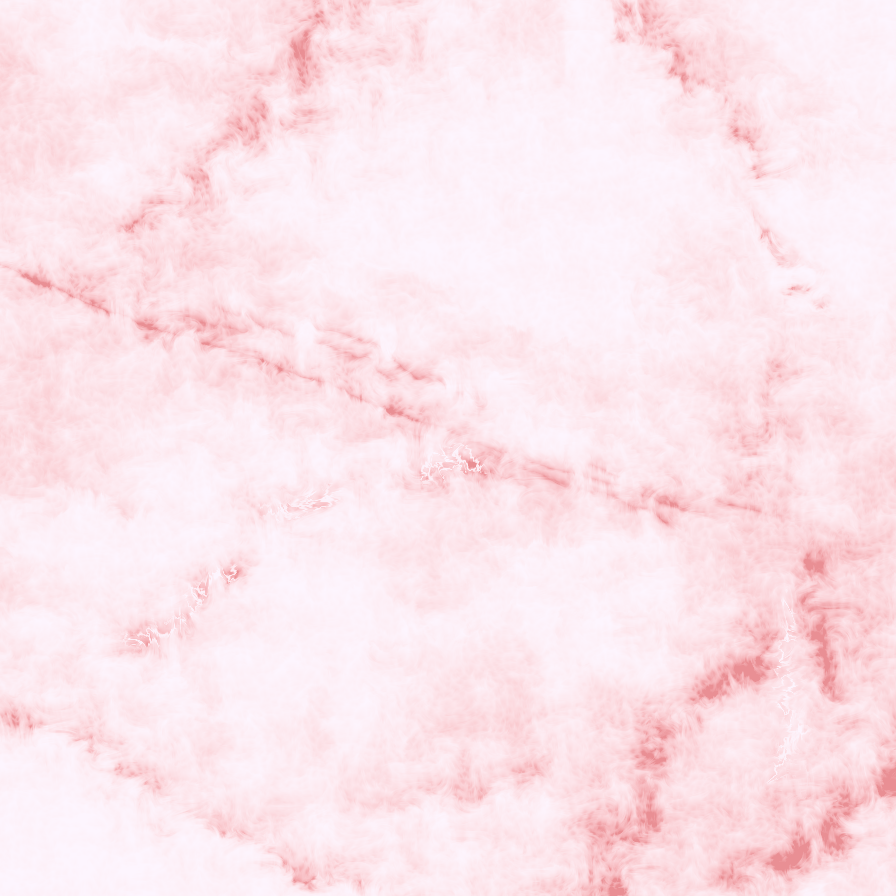
Reproduce this texture procedurally as a Shadertoy shader.

```glsl
// Pale pink marble with soft blushes, red diagonal fissures and white crystal seams.

vec2 hash2(vec2 p) {
    return fract(sin(vec2(dot(p, vec2(127.1, 311.7)), dot(p, vec2(269.5, 183.3)))) * 43758.5);
}

// Layered, rotated and self-bending sines
float waves(vec2 p) {
    float sum = 0.0, amp = 0.5;
    for (int i = 0; i < 5; i++) {
        p = mat2(0.8, 0.6, -0.6, 0.8) * p + 1.7 * float(i) + 1.3;
        p += 0.7 * sin(p.yx * 1.1);
        sum += amp * sin(p.x) * cos(p.y);
        p *= 1.9;
        amp *= 0.6;
    }
    return sum;
}

// Cellular noise: distances to the two nearest seeds
vec2 cells(vec2 p) {
    vec2 id = floor(p), near = vec2(2.0);
    for (int y = -1; y <= 1; y++)
    for (int x = -1; x <= 1; x++) {
        vec2 cell = id + vec2(x, y);
        float d = length(cell + hash2(cell) - p);
        near = d < near.x ? vec2(d, near.x) : vec2(near.x, min(near.y, d));
    }
    return near;
}

// Streak from a to b, crisp on one side and bleeding out on the other
float vein(vec2 p, vec2 a, vec2 b, float width) {
    vec2 ab = b - a, ap = p - a;
    float d = length(ap - ab * clamp(dot(ap, ab) / dot(ab, ab), 0.0, 1.0));
    float side = (ab.x * ap.y - ab.y * ap.x) / length(ab);
    return exp(-d / (width * mix(0.6, 1.15, smoothstep(-width, width, side))));
}

// Soft elliptical blush
float pool(vec2 p, vec2 center, vec2 radius) {
    vec2 d = (p - center) / radius;
    return exp(-dot(d, d));
}

void mainImage(out vec4 fragColor, in vec2 fragCoord) {
    vec2 uv = fragCoord / iResolution.xy;

    // Bent coordinates: loose for clouds and veins, taut for fissures
    float fine = waves(uv * 65.0), mid = waves(uv * 24.0);
    vec2 bend = vec2(waves(uv * 11.0 + 3.0), waves(uv * 11.0 + 9.0));
    vec2 jag = vec2(waves(uv * 40.0 + 5.0), fine);
    vec2 p = uv + 0.035 * bend + 0.016 * jag;
    vec2 taut = uv + 0.008 * bend + 0.003 * jag;
    vec2 flow = vec2(dot(p, vec2(0.94, -0.34)), dot(p, vec2(0.34, 0.94)));
    float mottle = clamp(0.85 + 1.6 * fine + 1.0 * mid, 0.0, 2.4);

    // Clouds drawn out along the grain of the stone
    float cloud = waves(flow * vec2(5.0, 11.0)) + 0.5 * waves(flow * vec2(16.0, 34.0));
    float depth = 0.025 + 0.075 * cloud + 0.025 * mid;
    depth += 0.075 * pool(p, vec2(0.04, 0.53), vec2(0.17, 0.09));
    depth += 0.055 * pool(p, vec2(0.18, 0.87), vec2(0.24, 0.13));
    depth += 0.075 * pool(p, vec2(0.92, 0.2), vec2(0.16, 0.25));
    depth += 0.07 * pool(flow, vec2(0.19, 0.65), vec2(0.42, 0.05));
    depth -= 0.06 * pool(p, vec2(0.1, 0.38), vec2(0.17, 0.07));
    depth -= 0.045 * pool(p, vec2(0.57, 0.84), vec2(0.24, 0.16));
    depth = max(depth, 0.012 + 0.15 * depth);

    // Broad veins
    float band = 1.1 * vein(p, vec2(0.4, 1.02), vec2(0.3, 0.89), 0.04);
    band = max(band, vein(p, vec2(0.3, 0.89), vec2(0.13, 0.75), 0.028));
    band = max(band, vein(p, vec2(0.7, 1.01), vec2(0.85, 0.81), 0.014));
    band = max(band, vein(p, vec2(0.85, 0.75), vec2(0.91, 0.69), 0.007));
    band = max(band, vein(p, vec2(0.88, 0.6), vec2(0.84, 0.5), 0.024));
    band = max(band, vein(p, vec2(0, 0.2), vec2(0.24, 0.09), 0.02));
    band = max(band, vein(p, vec2(0.24, 0.09), vec2(0.44, -0.01), 0.018));
    band = max(band, 0.7 * vein(p, vec2(0.44, 0.09), vec2(0.6, 0.17), 0.024));
    band = max(band, 1.6 * vein(p, vec2(0.66, 0), vec2(0.75, 0.14), 0.03));
    band = max(band, 1.4 * vein(p, vec2(0.73, 0.15), vec2(0.85, 0.26), 0.02));
    band = max(band, 1.6 * vein(p, vec2(0.84, 0), vec2(1, 0.15), 0.03));
    band = max(band, 1.5 * vein(p, vec2(0.9, 0.38), vec2(0.93, 0.23), 0.026));
    depth += 0.115 * band * (0.4 + 0.7 * mottle);

    // Crystal seams, rosy underneath
    float seam = vein(p, vec2(0.14, 0.28), vec2(0.27, 0.36), 0.02);
    seam = max(seam, vein(p, vec2(0.33, 0.42), vec2(0.38, 0.44), 0.028));
    seam = max(seam, vein(p, vec2(0.47, 0.47), vec2(0.52, 0.5), 0.024));
    depth += 0.12 * seam * (0.3 + 0.7 * mottle);

    // Long fissure with a red core and a soft halo
    vec2 rim = vec2(-0.02, 0.705), knot = vec2(0.2, 0.625), fork = vec2(0.47, 0.53);
    float core = max(vein(taut, rim, knot, 0.003), 0.8 * vein(taut, knot, fork, 0.003));
    core = max(core, 0.5 * vein(taut, fork, vec2(0.8, 0.42), 0.004));
    float halo = max(vein(taut, rim, knot, 0.02), vein(taut, knot, fork, 0.015));
    depth += 0.17 * core * (0.3 + 0.7 * mottle) + 0.05 * halo * mottle;
    depth += 0.12 * pool(taut, knot, vec2(0.035, 0.015)) * mottle;

    // Broken hairlines running beside it
    for (int i = 0; i < 7; i++) {
        vec2 r = hash2(vec2(i, 4));
        vec2 start = vec2(0.15 + 0.1 * float(i), 0.59 - 0.025 * float(i) + 0.15 * r.y);
        vec2 end = start + (0.1 + 0.12 * r.x) * vec2(0.92, -0.38);
        depth += 0.1 * vein(taut + 0.01 * bend, start, end, 0.006) * mottle;
    }

    // Red specks in the veins, pale crystal edges and an overall grain
    vec2 grit = cells(uv * 110.0 + jag), crystal = cells(uv * 62.0 + 1.5 * jag);
    float speck = smoothstep(0.45, 0.1, grit.x) * smoothstep(0.8, 1.6, mottle);
    depth += 0.07 * speck * min(band + seam + halo, 1.0);
    float glint = max(seam, 0.8 * vein(p, vec2(0.87, 0.32), vec2(0.88, 0.13), 0.03));
    depth *= 1.0 - 0.9 * smoothstep(0.3, 0.05, crystal.y - crystal.x) * smoothstep(0.4, 0.75, glint);
    depth *= 1.0 + 0.4 * fine + 0.5 * (0.45 - grit.x);
    depth += 0.012 * (0.45 - grit.x) + 0.008 * fine;

    // Tint from near white through rose to red
    depth = clamp(depth, 0.0, 0.4);
    float green = 0.96 - depth;
    fragColor = vec4(0.993 - 0.5 * depth * depth, green, green + 0.02 + 0.015 * exp(-30.0 * depth), 1);
}
```
